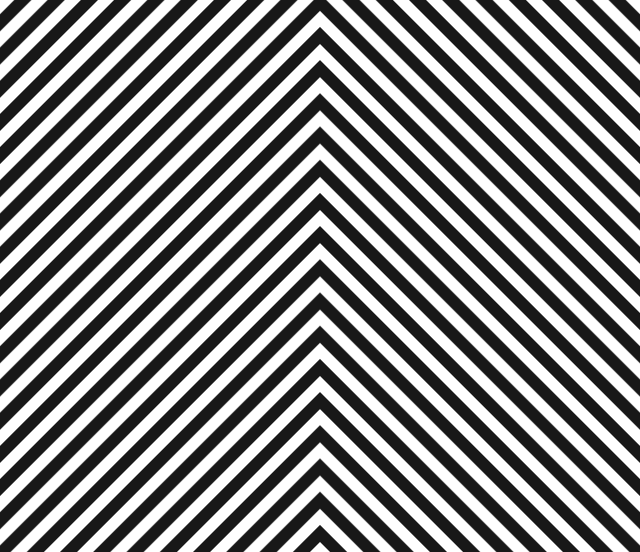
Give the GLSL for this pattern, as a Shadertoy shader.

```glsl
// Nested black and white chevrons pointing up, mirrored about the vertical centre line.
#define PERIOD 0.06014     // vertical spacing of the chevrons, in canvas heights
#define DARK_SHARE 0.515   // dark part of each period
#define FIRST_CENTRE 0.0642 // depth of a dark band's centre below the top, on the axis
#define SLOPE 0.998        // fall of each arm per unit of width
#define INK vec3(0.094, 0.094, 0.094)
#define PAPER vec3(1.0)

// Signed distance to the nearest dark band, negative inside.
float chevronDistance(vec2 p) {
    float depth = 1.0 - p.y - SLOPE * abs(p.x) - FIRST_CENTRE;
    float fromCentre = abs(fract(depth / PERIOD + 0.5) - 0.5) * PERIOD;
    return (fromCentre - 0.5 * DARK_SHARE * PERIOD) / length(vec2(1.0, SLOPE));
}

void mainImage(out vec4 fragColor, in vec2 fragCoord) {
    // Height runs from 0 to 1, with x = 0 on the mirror axis.
    float pixel = 1.0 / iResolution.y;
    vec2 p = vec2(fragCoord.x - 0.5 * iResolution.x, fragCoord.y) * pixel;

    // Edge coverage over about one pixel.
    float paperCover = clamp(chevronDistance(p) / (1.2 * pixel) + 0.5, 0.0, 1.0);
    fragColor = vec4(mix(INK, PAPER, paperCover), 1.0);
}
```
